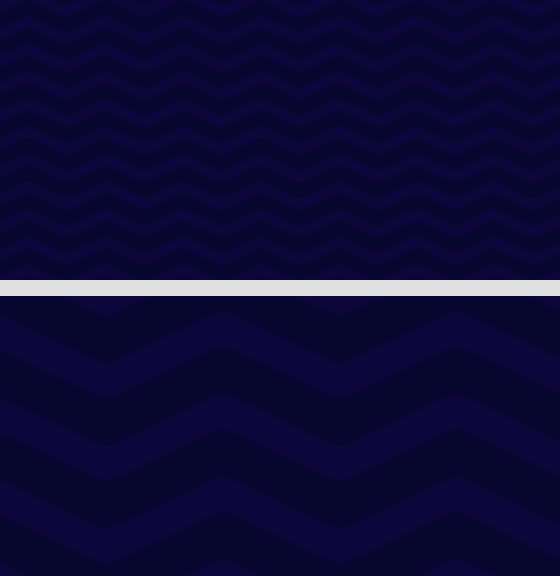
Top, the full canvas; bottom, a detail of the centre.
A Shadertoy shader for this pattern:

```glsl
// Zigzag with softly rounded corners, from -1 to 1, cresting at x = 0
float roundedZigzag(float x) {
    return asin(0.99 * cos(6.28318 * x)) / asin(0.99);
}

void mainImage(out vec4 fragColor, in vec2 fragCoord) {
    vec2 p = fragCoord / iResolution.y;

    // Vertical distance to the nearest stripe centre
    float rowHeight = 0.0985;
    float centre = 0.5967 + 0.0306 * roundedZigzag((p.x - 0.9323) / 0.2777);
    float row = (p.y - centre) / rowHeight;
    float offset = abs(fract(row + 0.5) - 0.5) * rowHeight;

    // Stripe with edges softened over about one pixel
    float soft = 0.6 / iResolution.y;
    float stripe = 1.0 - smoothstep(-soft, soft, offset - 0.0205);

    vec3 navy = vec3(0.025, 0.025, 0.18);
    vec3 indigo = vec3(0.052, 0.025, 0.23);
    fragColor = vec4(mix(navy, indigo, stripe), 1.0);
}
```
